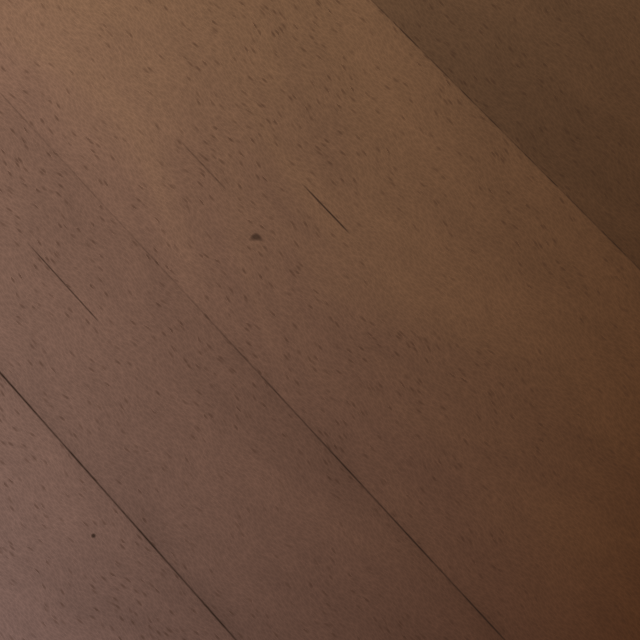
Give the GLSL for this texture, as a Shadertoy shader.

```glsl
// Dark brown wooden floor: diagonal planks, thin worn seams, fine pores and soft side light.

// Light and stain at the four corners
const vec3 TOP_LEFT     = vec3(0.510, 0.392, 0.312);
const vec3 TOP_RIGHT    = vec3(0.385, 0.274, 0.195);
const vec3 BOTTOM_LEFT  = vec3(0.450, 0.362, 0.325);
const vec3 BOTTOM_RIGHT = vec3(0.280, 0.176, 0.112);
const vec3 SEAM_COLOR   = vec3(0.150, 0.105, 0.080);
const vec3 FLECK_COLOR  = vec3(0.220, 0.145, 0.105);
const vec3 ROSE_TINT    = vec3(1.010, 0.980, 0.995);
const vec3 AMBER_TINT   = vec3(1.015, 1.000, 0.950);

// Plank layout
const float SLOPE = 1.18;          // steepness of the seams at the left edge
const float FAN = 0.112;           // how much the seams spread by perspective
const float FIRST_SEAM = 0.418;    // height of the first seam on the left edge
const float SEAM_STEP = 0.388;     // rise from one seam to the next
const float STEP_BEND = 0.06;      // uneven plank widths
const float PLANK_WIDTH = 0.27;
const float SEAM_HALF_WIDTH = 0.0009;
const float SEAM_SOFTNESS = 0.0012;
const float PLANK_TONE[5] = float[5](1.02, 0.98, 1.01, 1.01, 0.86);
const float SEAM_STRENGTH[4] = float[4](0.85, 0.80, 0.0, 0.55);

// Surface
const vec2 GRAIN_DIR = vec2(0.69, -0.724);
const vec2 PORE_FREQ = vec2(130.0, 290.0);
const vec2 FLECK_FREQ = vec2(55.0, 170.0);
const float PORE_DEPTH = 0.10;
const float FLECK_DEPTH = 0.34;
const float CLOUD_DEPTH = 0.055;
const float MOTTLE_DEPTH = 0.022;

vec2 hash2(vec2 p) {
    vec3 q = fract(p.xyx * vec3(0.1031, 0.1030, 0.0973));
    q += dot(q, q.yzx + 33.33);
    return fract((q.xx + q.yz) * q.zy);
}

// Cellular noise: distance to the nearest point, and that point's random value
vec2 cellular(vec2 p) {
    vec2 cell = floor(p), nearest = vec2(8.0, 0.0);
    for (int j = -1; j <= 1; j++)
    for (int i = -1; i <= 1; i++) {
        vec2 id = cell + vec2(i, j);
        float d = length(id + hash2(id + 71.0) - p);
        if (d < nearest.x) nearest = vec2(d, hash2(id + 19.0).x);
    }
    return nearest;
}

// Layered, turned sines for cloudy stain, about -1 to 1
float clouds(vec2 p) {
    float sum = 0.0, amp = 0.5;
    for (int i = 0; i < 5; i++) {
        p += 0.6 * sin(p.yx * 1.3 + float(i) * 1.7);
        sum += amp * sin(p.x) * sin(p.y + 0.8);
        p = mat2(1.5, 0.9, -0.9, 1.5) * p + 2.3;
        amp *= 0.62;
    }
    return sum;
}

float line(float dist, float px) {
    float soft = max(px, SEAM_SOFTNESS);
    return 1.0 - smoothstep(SEAM_HALF_WIDTH - soft, SEAM_HALF_WIDTH + soft, dist);
}

// Tapered crack along the grain at one seam height, between two x positions
float crack(float height, float x, float at, float from, float to, float px) {
    float fade = smoothstep(from, from + 0.03, x) * (1.0 - smoothstep(to - 0.015, to, x));
    return fade * line(abs(height - at) * 0.69, px);
}

void mainImage(out vec4 fragColor, in vec2 fragCoord) {
    vec2 uv = fragCoord / iResolution.xy;
    float px = 1.0 / iResolution.y;

    // Plank coordinates: whole numbers of "plank" are seams
    float height = (uv.y + SLOPE * uv.x) / (1.0 + FAN * uv.x);
    float b = (height - FIRST_SEAM) / SEAM_STEP;
    float plank = b - STEP_BEND * b * (3.0 - b);
    float seam = clamp(floor(plank + 0.5), 0.0, 3.0);
    float seamSide = (plank - seam) * PLANK_WIDTH;
    vec2 grain = vec2(dot(uv, GRAIN_DIR), dot(uv, vec2(-GRAIN_DIR.y, GRAIN_DIR.x)));

    // Light, plank tone and stain
    vec3 color = mix(mix(BOTTOM_LEFT, BOTTOM_RIGHT, uv.x), mix(TOP_LEFT, TOP_RIGHT, uv.x), uv.y);
    float soft = clouds(grain * vec2(5.0, 13.0) + 1.3);
    float mottle = clouds(grain * vec2(32.0, 75.0) + 4.0);
    int below = int(seam);
    color *= mix(PLANK_TONE[below], PLANK_TONE[below + 1], smoothstep(-0.004, 0.004, seamSide));
    color *= mix(ROSE_TINT, AMBER_TINT, smoothstep(0.75, 1.45, height + 0.2 * soft));
    color *= 1.0 + CLOUD_DEPTH * soft + MOTTLE_DEPTH * mottle;

    // Fine pores, and small faint flecks that gather in patches
    vec2 wobble = 0.003 * sin(grain.yx * 47.0);
    vec2 pore = cellular((grain + wobble) * PORE_FREQ);
    color *= 1.0 + PORE_DEPTH * (pore.x - 0.45) + 0.05 * (pore.y - 0.5);
    vec2 fleck = cellular((grain + wobble) * FLECK_FREQ + 9.0);
    float fleckMask = smoothstep(0.5, 0.05, fleck.x) * smoothstep(0.72, 1.05, fleck.y - 0.15 * soft);
    color = mix(color, FLECK_COLOR, FLECK_DEPTH * fleckMask);

    // Seams, worn in places, with a soft stain beside them
    float seamDist = abs(seamSide);
    float wear = SEAM_STRENGTH[below] * (0.85 + 0.2 * sin(uv.x * 61.0 + 2.0 * mottle));
    if (below == 1) wear *= mix(0.25, 1.0, smoothstep(0.28, 0.56, uv.x));
    if (below == 3) wear *= 0.8 + 0.35 * sin(uv.x * 140.0 + 3.0 * mottle);
    color *= 1.0 - 0.08 * wear * exp(-seamDist / 0.016);
    float dark = wear * line(seamDist, px);

    // Cracks, a comma-shaped knot and a small pit
    dark = max(dark, 0.55 * crack(height, uv.x, 0.668, 0.036, 0.159, px));
    dark = max(dark, 0.75 * crack(height, uv.x, 1.206, 0.465, 0.550, px));
    dark = max(dark, 0.30 * crack(height, uv.x, 1.078, 0.270, 0.360, px));
    vec2 k = uv - vec2(0.400, 0.630);
    float knot = smoothstep(0.013, 0.003, length(k * vec2(1.0, 1.6) + vec2(0.0, 60.0 * k.x * k.x)));
    float pit = smoothstep(0.005, 0.001, length(uv - vec2(0.146, 0.163)));
    dark = max(dark, max(0.55 * knot, 0.7 * pit));

    fragColor = vec4(mix(color, SEAM_COLOR, clamp(dark, 0.0, 1.0)), 1.0);
}
```
